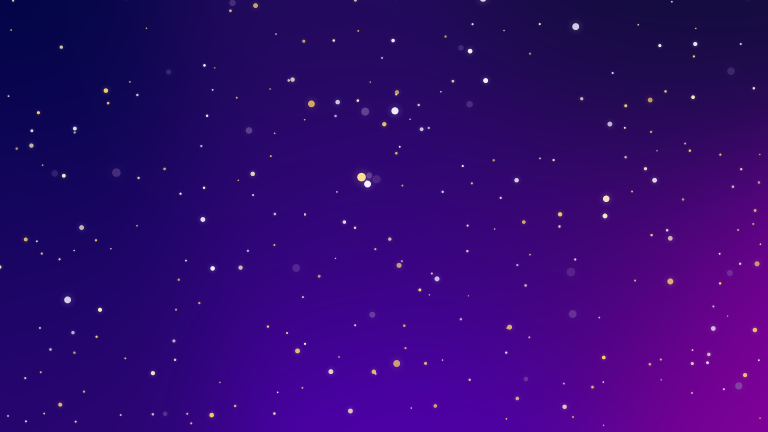
A WebGL 2 fragment shader for this background:

```glsl
#version 300 es
precision highp float;
// Gold, white and lavender specks over a navy to violet to magenta night gradient.

#define BLEND_SHARPNESS 7.0
#define TINY_CELL 0.075
#define SMALL_CELL 0.105
#define LARGE_CELL 0.21
#define HAZE_CELL 0.16
#define GLOW_STRENGTH 0.12
#define GOLD vec3(0.97, 0.82, 0.43)
#define CREAM vec3(1.0, 0.95, 0.78)
#define WHITE vec3(0.97, 0.95, 1.0)
#define LAVENDER vec3(0.55, 0.42, 0.68)

uniform vec2 u_resolution;
out vec4 fragColor;

// Integer hash giving three values from 0 to 1.
vec3 hash3(uvec3 v) {
  v = v * 1664525u + 1013904223u;
  v.x += v.y * v.z;
  v.y += v.z * v.x;
  v.z += v.x * v.y;
  v ^= v >> 16u;
  v.x += v.y * v.z;
  v.y += v.z * v.x;
  v.z += v.x * v.y;
  return vec3(v >> 8u) / 16777216.0;
}

// Soft weighted tint: rgb holds the weighted colour, a the weight.
vec4 tint(vec2 p, vec2 center, vec3 color) {
  vec2 d = p - center;
  return vec4(color, 1.0) * exp(-BLEND_SHARPNESS * dot(d, d));
}

vec3 nightSky(vec2 p) {
  vec4 sum = tint(p, vec2(0.0, 0.95), vec3(0.0, 0.02, 0.27));
  sum += tint(p, vec2(0.0, 0.45), vec3(0.09, 0.02, 0.38));
  sum += tint(p, vec2(0.1, 0.0), vec3(0.17, 0.02, 0.45));
  sum += tint(p, vec2(0.75, 1.0), vec3(0.13, 0.04, 0.35));
  sum += tint(p, vec2(0.85, 0.5), vec3(0.19, 0.02, 0.47));
  sum += tint(p, vec2(0.95, 0.0), vec3(0.32, 0.0, 0.69));
  sum += tint(p, vec2(1.45, 0.95), vec3(0.06, 0.05, 0.23));
  sum += tint(p, vec2(1.4, 0.45), vec3(0.24, 0.02, 0.46));
  sum += tint(p, vec2(1.78, 0.15), vec3(0.52, 0.0, 0.61));
  return sum.rgb / sum.a;
}

// Filled disc with a one-pixel soft edge and a faint halo.
vec3 drawSpeck(vec3 base, vec2 offset, float radius, vec3 color, float opacity) {
  float dist = length(offset);
  float disc = clamp((radius - dist) * u_resolution.y + 0.5, 0.0, 1.0);
  float halo = 1.0 - smoothstep(0.0, 3.0 * radius, dist);
  return mix(base, color, opacity * max(disc, GLOW_STRENGTH * halo));
}

// One jittered speck per grid cell, kept with the given chance.
vec3 scatter(vec3 base, vec2 p, float cell, float chance, vec2 radii, float haze, uint seed) {
  vec2 id = floor(p / cell);
  vec3 place = hash3(uvec3(uvec2(id), seed));
  vec3 look = hash3(uvec3(uvec2(id), seed + 57u));
  if (look.x > chance) return base;
  vec2 center = (id + 0.2 + 0.6 * place.xy) * cell;
  vec3 color = look.y < 0.45 ? GOLD : look.y < 0.7 ? CREAM : WHITE;
  color = mix(color, LAVENDER, haze);
  float opacity = mix(0.7 + 0.3 * look.z, 0.25 + 0.4 * look.z, haze);
  return drawSpeck(base, p - center, mix(radii.x, radii.y, place.z), color, opacity);
}

void main() {
  vec2 p = gl_FragCoord.xy / u_resolution.y;
  float middle = 0.5 * u_resolution.x / u_resolution.y;
  vec3 color = nightSky(vec2(p.x * 0.889 / middle, p.y));

  // Dim specks lie behind the bright ones; the middle is denser.
  float density = 0.3 + 0.2 * exp(-4.0 * pow(p.x - middle, 2.0));
  color = scatter(color, p, HAZE_CELL, 0.25, vec2(0.005, 0.01), 1.0, 3u);
  color = scatter(color, p, TINY_CELL, density, vec2(0.0015, 0.003), 0.0, 11u);
  color = scatter(color, p + 0.03, TINY_CELL, 0.2, vec2(0.002, 0.004), 0.0, 23u);
  color = scatter(color, p, SMALL_CELL, 0.33, vec2(0.004, 0.006), 0.0, 37u);
  color = scatter(color, p, LARGE_CELL, 0.22, vec2(0.007, 0.009), 0.0, 41u);

  // Bright pair near the center.
  vec2 focus = p - vec2(middle - 0.052, 0.59);
  color = drawSpeck(color, focus - vec2(0.018, 0.004), 0.007, LAVENDER, 0.5);
  color = drawSpeck(color, focus, 0.01, mix(GOLD, CREAM, 0.4), 1.0);
  color = drawSpeck(color, focus - vec2(0.014, -0.016), 0.008, WHITE, 1.0);

  fragColor = vec4(color, 1.0);
}
```
